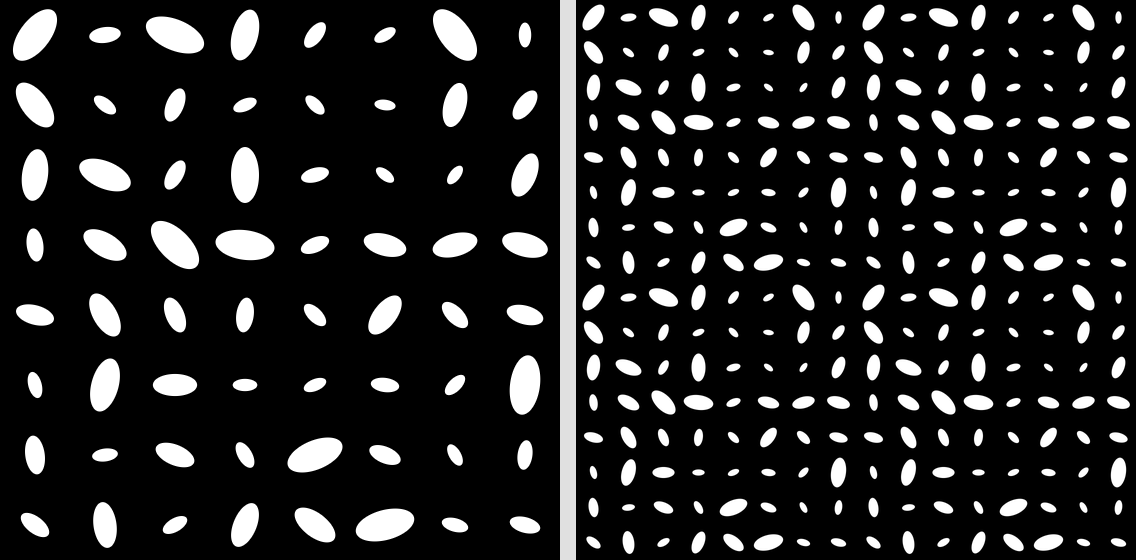
Left, the tile; right, the same tile 2 across and 2 down.
Reproduce this pattern procedurally as a WebGL 1 fragment shader.

```glsl
precision highp float;
// Grid of white ellipses on black, each with its own size and tilt.

uniform vec2 u_resolution;

const float PI = 3.14159265;
const float CELLS = 8.0;            // repeats across and down
const float MIN_RADIUS = 0.15;      // long half-axis, in cell widths
const float MAX_RADIUS = 0.45;
const float ASPECT = 0.5;           // short axis over long axis
const float ANGLE_STEPS = 24.0;     // tilts available in a half turn
const float SEED = 3.0;
const vec3 BACKGROUND = vec3(0.0);
const vec3 INK = vec3(1.0);

// Two independent random values per cell, without sine.
vec2 hash22(vec2 p) {
  vec3 q = fract(p.xyx * vec3(0.1031, 0.1030, 0.0973));
  q += dot(q, q.yzx + 33.33);
  return fract((q.xx + q.yz) * q.zy);
}

vec2 rotate(vec2 p, float angle) {
  float c = cos(angle);
  float s = sin(angle);
  return vec2(c * p.x + s * p.y, c * p.y - s * p.x);
}

// First-order signed distance to an axis-aligned ellipse.
float ellipseDistance(vec2 p, vec2 radii) {
  float k0 = length(p / radii);
  float k1 = length(p / (radii * radii));
  return (k0 - 1.0) * max(k0, 1e-4) / max(k1, 1e-4);
}

void main() {
  // Cell index wraps, so the pattern tiles.
  vec2 grid = gl_FragCoord.xy / u_resolution * CELLS;
  vec2 cell = mod(floor(grid), CELLS);
  vec2 local = fract(grid) - 0.5;

  // Random size and stepped tilt.
  vec2 rnd = hash22(cell + SEED);
  float radius = mix(MIN_RADIUS, MAX_RADIUS, rnd.x);
  float angle = floor(rnd.y * ANGLE_STEPS) * PI / ANGLE_STEPS;

  // Edge smoothed over one pixel.
  float d = ellipseDistance(rotate(local, angle), radius * vec2(1.0, ASPECT));
  float pixel = CELLS / min(u_resolution.x, u_resolution.y);
  float coverage = clamp(0.5 - d / pixel, 0.0, 1.0);

  gl_FragColor = vec4(mix(BACKGROUND, INK, coverage), 1.0);
}
```
